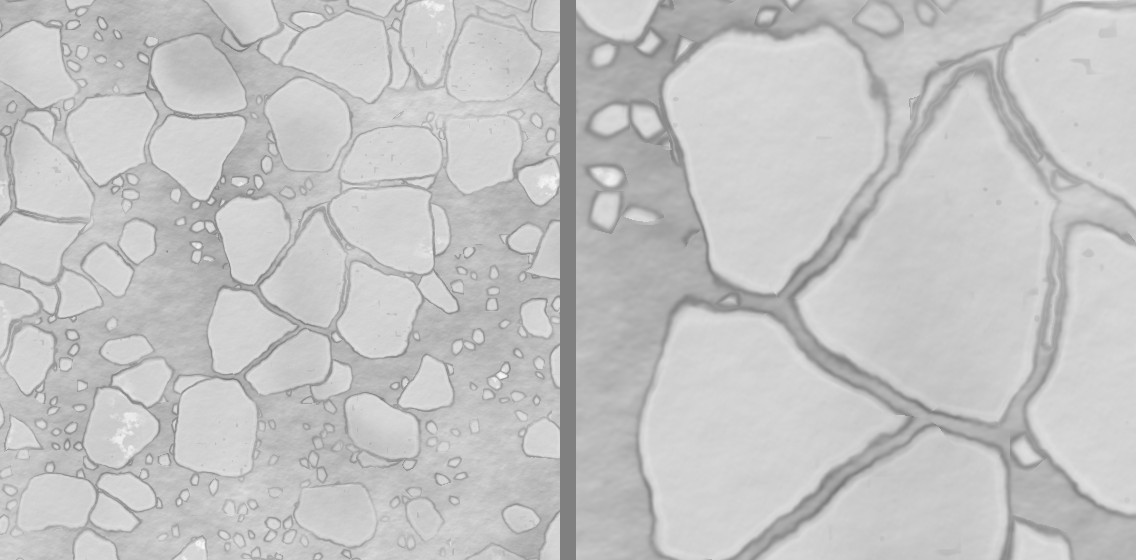
Left, the full canvas; right, a detail of the centre.
Reproduce this texture map procedurally as a WebGL 1 fragment shader.

```glsl
precision highp float;
// Pale flat stones and pebbles half sunk in grey soil, in soft low relief.
// Three sizes of random rounded polygons are kept apart by cell borders,
// then toned by edge distance and embossed by a height difference.
uniform vec2 u_resolution;

const vec2 LIGHT = vec2(-0.0008, 0.0022);
const float FAR_OUTSIDE = -0.4;

float hash(vec2 p) {
  return fract(sin(dot(p, vec2(127.1, 311.7))) * 43758.5453);
}

vec2 hash2(vec2 p) {
  return vec2(hash(p), hash(p + 57.3));
}

float noise(vec2 p) {
  vec2 i = floor(p), f = fract(p);
  f = f * f * (3.0 - 2.0 * f);
  return mix(mix(hash(i), hash(i + vec2(1.0, 0.0)), f.x),
             mix(hash(i + vec2(0.0, 1.0)), hash(i + 1.0), f.x), f.y);
}

float fbm(vec2 p) {
  float sum = 0.0, amp = 0.533;
  for (int i = 0; i < 4; i++) {
    sum += amp * noise(p);
    p = mat2(1.6, 1.2, -1.2, 1.6) * p + 11.7;
    amp *= 0.5;
  }
  return sum;
}

float smoothMin(float a, float b, float k) {
  float h = max(k - abs(a - b), 0.0) / k;
  return min(a, b) - 0.25 * k * h * h;
}

vec2 rotate(vec2 v, float a) {
  float c = cos(a), s = sin(a);
  return vec2(c * v.x - s * v.y, s * v.x + c * v.y);
}

// Signed edge distance of scattered stones, positive inside.
float stones(vec2 p, float cells, float seed, float share, vec2 sizes, float stretch) {
  vec2 q = p * cells + seed;
  vec2 base = floor(q), nearest = vec2(9.0), second = vec2(9.0), id = base;
  for (int y = -1; y <= 1; y++) {
    for (int x = -1; x <= 1; x++) {
      vec2 cell = base + vec2(float(x), float(y));
      vec2 toCentre = cell + 0.1 + 0.8 * hash2(cell + seed) - q;
      if (dot(toCentre, toCentre) < dot(nearest, nearest)) {
        second = nearest;
        nearest = toCentre;
        id = cell;
      } else if (dot(toCentre, toCentre) < dot(second, second)) {
        second = toCentre;
      }
    }
  }
  if (hash(id + seed + 3.1) > share) return FAR_OUTSIDE / cells;

  // Cut the cell by random half planes to get a rounded polygon.
  float d = dot(0.5 * (nearest + second), normalize(second - nearest)) - 0.035;
  vec2 local = rotate(-nearest, 6.283 * hash(id + 8.6));
  local *= vec2(1.0 / stretch, stretch);
  float radius = mix(sizes.x, sizes.y, hash(id + 4.7));
  for (int k = 0; k < 7; k++) {
    float fk = float(k);
    float angle = (fk + 0.75 * hash(id + fk * 1.7)) * 0.8976;
    float reach = radius * (0.8 + 0.4 * hash(id + fk * 2.3 + 19.0));
    d = smoothMin(d, reach - dot(local, vec2(cos(angle), sin(angle))), 0.07);
  }
  return d / cells;
}

// Smaller stones fill only the space left free by larger ones.
float layer(float upper, float lower) {
  return max(upper, min(lower, -upper - 0.005));
}

float ground(vec2 p) {
  vec2 bend = vec2(noise(p * 11.0), noise(p * 11.0 + 31.0)) - 0.5;
  vec2 chip = vec2(fbm(p * 38.0), fbm(p * 38.0 + 47.0)) - 0.5;
  vec2 q = p + 0.04 * bend + 0.012 * chip;
  float d = stones(q, 6.2, 13.0, 0.6, vec2(0.36, 0.64), 1.13);
  d = layer(d, stones(q, 11.0, 41.0, 0.36, vec2(0.28, 0.5), 1.12));
  float cluster = 0.42 * smoothstep(0.3, 0.7, noise(p * 8.0 + 5.0));
  return layer(d, stones(p + 0.004 * chip, 36.0, 73.0, cluster, vec2(0.15, 0.4), 1.25));
}

float height(vec2 p, float d, float edge) {
  float top = smoothstep(-edge, edge * 1.6, d);
  float soilGrain = 1.7 * fbm(p * vec2(34.0, 46.0));
  float stoneGrain = 0.4 * fbm(p * 85.0);
  return 0.42 * top + mix(soilGrain, stoneGrain, top);
}

void main() {
  vec2 p = gl_FragCoord.xy / min(u_resolution.x, u_resolution.y);
  float edge = max(0.002, 0.8 / min(u_resolution.x, u_resolution.y));
  float d = ground(p);
  float stoneMask = smoothstep(-edge, edge, d);

  // Mottled soil, darker beside stones; some stones stay dusty.
  float soil = 0.765 + 0.26 * (fbm(p * 5.0 + 2.0) - 0.5) + 0.07 * (fbm(p * 60.0) - 0.5);
  soil -= 0.03 * exp(min(d, 0.0) / 0.012);
  float stone = 0.824 + 0.05 * (fbm(p * 13.0 + 7.0) - 0.5);
  float dust = 0.55 * smoothstep(0.55, 0.8, noise(p * 5.5 + 23.0));
  float tone = mix(soil, mix(stone, soil, dust), stoneMask);

  // Dark crevice outside the edge and a pale worn rim inside it.
  float crevice = exp(-pow((d + 0.0015) / edge, 2.0));
  float rim = exp(-pow((d - 0.0045) / edge, 2.0));
  tone -= crevice * (0.04 + 0.15 * noise(p * 24.0 + 3.0));
  tone += 0.025 * rim;

  // Light from above.
  float slope = height(p, d, edge) - height(p + LIGHT, ground(p + LIGHT), edge);
  tone += 0.2 * clamp(slope, -0.5, 0.4);

  // Rare bleached patches with small pits.
  float bleach = smoothstep(0.78, 0.93, noise(p * 9.0 + 61.0)) * smoothstep(0.5, 0.7, fbm(p * 70.0));
  tone += 0.12 * bleach * stoneMask;
  float pit = smoothstep(0.86, 0.95, noise(p * 130.0)) * smoothstep(0.55, 0.75, noise(p * 10.0 + 9.0));
  tone -= 0.07 * pit * stoneMask;
  gl_FragColor = vec4(vec3(clamp(tone, 0.0, 1.0)), 1.0);
}
```
